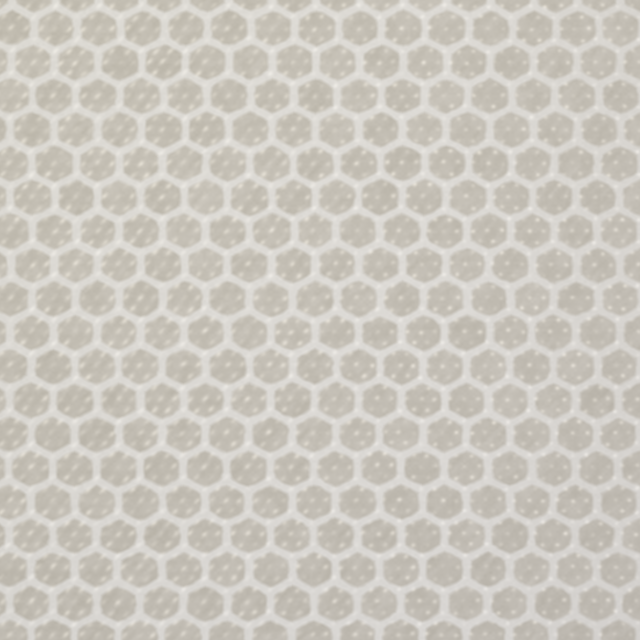
Give the GLSL for this texture, as a WebGL 2 fragment shader.

```glsl
#version 300 es
precision highp float;

uniform vec2 u_resolution;
out vec4 outColor;

// Lattice, in canvas units
const vec2 PITCH = vec2(0.0680, 0.0529);   // cell spacing, row spacing
const vec2 ORIGIN = vec2(0.0180, 0.9557);  // centre of one cell
const float SHEAR = 0.0045;
const float ROW = 0.8660254;               // row spacing of a regular lattice

// Walls, in cell widths
const float WALL_INNER = 0.352;
const float WALL_OUTER = 0.468;
const float ROUNDING = 0.38;
const float WOBBLE = 0.035;

// Dots
const float DOTS_PER_CELL = 3.015;
const float DOT_RADIUS = 0.17;
const float DOT_JITTER = 0.16;
const float DOT_GAIN = 0.115;

// Colours
const vec3 FILL_DARK = vec3(0.735, 0.715, 0.672);
const vec3 FILL_LIGHT = vec3(0.785, 0.766, 0.730);
const vec3 WALL = vec3(0.862, 0.852, 0.834);
const vec3 HIGHLIGHT = vec3(1.0, 0.99, 0.97);

float hash(vec2 p) {
    return fract(sin(dot(p, vec2(127.1, 311.7))) * 43758.5453);
}

float noise(vec2 p) {
    vec2 i = floor(p), f = fract(p);
    f = f * f * (3.0 - 2.0 * f);
    return mix(mix(hash(i), hash(i + vec2(1, 0)), f.x),
               mix(hash(i + vec2(0, 1)), hash(i + vec2(1, 1)), f.x), f.y);
}

// Nearest centre of a triangular lattice with unit spacing
vec2 nearestCentre(vec2 p) {
    vec2 size = vec2(1.0, 2.0 * ROW);
    vec2 even = round(p / size) * size;
    vec2 odd = (floor(p / size) + 0.5) * size;
    return distance(p, even) < distance(p, odd) ? even : odd;
}

// Distance to the centre of a hexagon with a point at the top, corners softened
float roundedHex(vec2 p) {
    vec2 a = abs(p);
    float hexagon = max(a.x, 0.5 * a.x + ROW * a.y);
    return mix(hexagon, length(p), ROUNDING);
}

// Small raised dots, slanted on the left and round on the right
float dots(vec2 p, float slant) {
    vec2 centre = nearestCentre(p);
    vec2 id = round(centre * vec2(2.0, 1.0 / ROW));
    vec2 jitter = vec2(hash(id), hash(id + 19.7)) - 0.5;
    vec2 d = p - centre - DOT_JITTER * jitter;
    vec2 along = normalize(vec2(0.65, 0.76));
    d -= along * dot(d, along) * 0.42 * slant;
    float strength = mix(0.25, 1.0, hash(id + 43.1));
    return strength * exp(-dot(d, d) / (DOT_RADIUS * DOT_RADIUS));
}

void main() {
    vec2 uv = gl_FragCoord.xy / u_resolution;
    vec2 p = uv - ORIGIN;
    p.x -= SHEAR * p.y;
    p = p / PITCH * vec2(1.0, ROW);

    // Gentle unevenness of the moulded net
    p += 0.045 * (vec2(noise(p * 0.8), noise(p * 0.8 + 31.0)) - 0.5);
    vec2 centre = nearestCentre(p);
    vec2 id = round(centre * vec2(2.0, 1.0 / ROW));

    // Walls with ragged, soft edges
    float edge = roundedHex(p - centre);
    edge += WOBBLE * (noise(p * 7.0) - 0.5);
    edge += 0.018 * (hash(id + 7.3) - 0.5);
    float wall = smoothstep(WALL_INNER, WALL_OUTER, edge);
    wall *= mix(1.0, 0.86, smoothstep(0.65, 1.0, uv.x));

    // Cloth seen inside the cells, with slanted fibres
    vec2 fibre = vec2(p.x * 0.76 - p.y * 0.65, p.x * 0.65 + p.y * 0.76);
    float cloth = 0.6 * noise(fibre * vec2(9.0, 3.5)) + 0.4 * noise(p * 3.0 + 11.0);
    cloth += 0.25 * (hash(id) - 0.5);
    vec3 color = mix(FILL_DARK, FILL_LIGHT, clamp(cloth, 0.0, 1.0));
    color = mix(color, WALL, wall);

    // Dots in the cells and beads on the walls
    float slant = 1.0 - smoothstep(0.2, 0.85, uv.x);
    float bead = dots(p * DOTS_PER_CELL, slant);
    color += HIGHLIGHT * DOT_GAIN * bead * mix(1.0, 0.55, wall);

    // Fine grain and uneven light
    color += 0.016 * (noise(p * 15.0) - 0.5);
    color *= 1.0 + 0.022 * (uv.y - 0.5) - 0.03 * dot(uv - 0.5, uv - 0.5);
    color.b += 0.008 * (uv.x - uv.y);
    outColor = vec4(color, 1.0);
}
```
